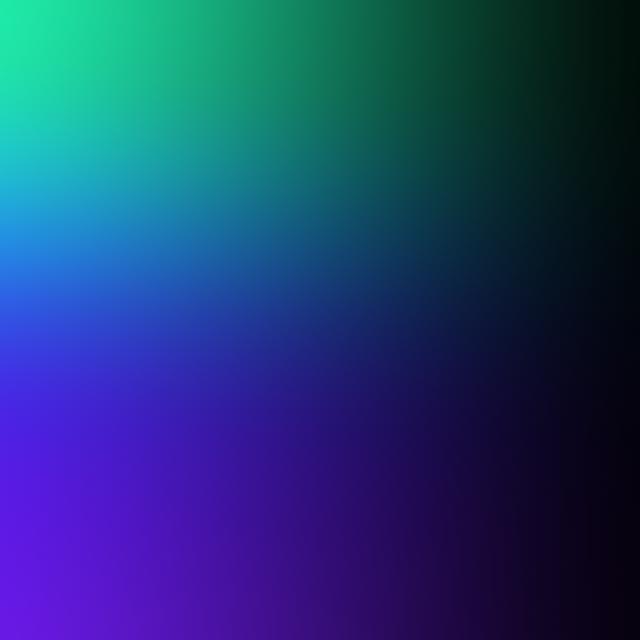
Write a WebGL 2 fragment shader that draws this background.

```glsl
#version 300 es
precision highp float;

uniform vec2 u_resolution;
out vec4 fragColor;

// Light colours along the left edge, evenly spaced from bottom to top
const int STOP_COUNT = 9;
const vec3 EDGE_COLOURS[STOP_COUNT] = vec3[](
    vec3(0.415, 0.10, 0.90),
    vec3(0.385, 0.10, 0.90),
    vec3(0.345, 0.11, 0.90),
    vec3(0.280, 0.16, 0.90),
    vec3(0.200, 0.32, 0.90),
    vec3(0.140, 0.56, 0.89),
    vec3(0.120, 0.77, 0.80),
    vec3(0.120, 0.88, 0.68),
    vec3(0.120, 0.92, 0.66)
);

const float BAND_TILT = 0.03;      // drop of the colour bands towards the right
const float RIGHT_LIGHT = 0.06;    // light left at the right edge
const float FADE_SOFTNESS = 0.5;   // 0 = straight fade, 1 = fully eased
const float DITHER = 1.0 / 255.0;

vec3 edgeStop(int index) {
    return EDGE_COLOURS[clamp(index, 0, STOP_COUNT - 1)];
}

// Catmull-Rom curve through the edge colours
vec3 edgeColour(float height) {
    float position = clamp(height, 0.0, 1.0) * float(STOP_COUNT - 1);
    int index = min(int(position), STOP_COUNT - 2);
    float t = position - float(index);
    vec3 a = edgeStop(index - 1);
    vec3 b = edgeStop(index);
    vec3 c = edgeStop(index + 1);
    vec3 d = edgeStop(index + 2);
    vec3 linear = c - a;
    vec3 square = 2.0 * a - 5.0 * b + 4.0 * c - d;
    vec3 cubic = 3.0 * (b - c) + d - a;
    return b + 0.5 * t * (linear + t * (square + t * cubic));
}

// Light that falls from the left edge into the dark right side
float sideLight(float x) {
    float fade = mix(x, smoothstep(0.0, 1.0, x), FADE_SOFTNESS);
    return mix(1.0, RIGHT_LIGHT, fade);
}

float hash(vec2 p) {
    return fract(sin(dot(p, vec2(12.99, 78.23))) * 43758.5);
}

void main() {
    vec2 uv = gl_FragCoord.xy / u_resolution;
    vec3 colour = edgeColour(uv.y + BAND_TILT * uv.x) * sideLight(uv.x);

    // Fine dither against banding
    colour += (hash(uv) - 0.5) * DITHER;
    fragColor = vec4(clamp(colour, 0.0, 1.0), 1.0);
}
```
